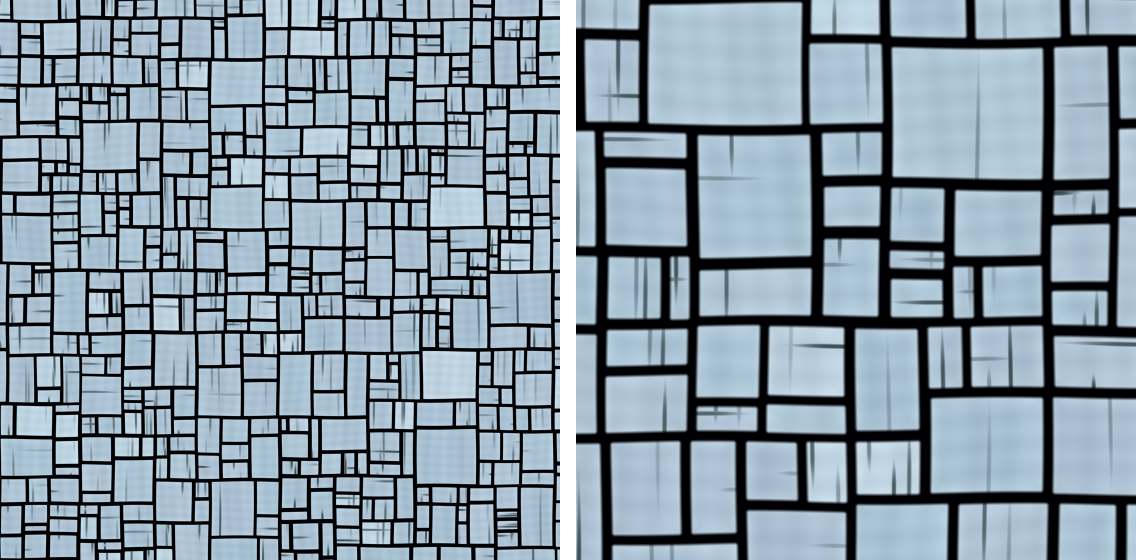
Left: the whole. Right: its middle third, enlarged.
This pattern is drawn by a Shadertoy shader. Its source:

```glsl
#define BLOCKS 8.0        // coarse blocks across the canvas
#define JITTER 0.62       // how far block walls wander
#define SMALL_SIDE 0.048  // shortest side that may still be split
#define LARGE_SIDE 0.125  // longest side that may stay whole
#define WALL 0.0031       // half width of the black walls
#define SOFTNESS 0.0013   // half width of the wall edges
#define HALO 0.0034       // reach of the pale rim inside a cell
#define HAIRLINES 0.42    // chance of each hairline
#define BRUSH 0.011       // strength of the brushed grain

const vec3 INK = vec3(0.0, 0.0, 0.008);
const vec3 SLATE = vec3(0.16, 0.22, 0.24);
const vec3 STEEL = vec3(0.655, 0.745, 0.815);
const vec3 PALE = vec3(0.77, 0.85, 0.90);

float hash(vec2 p) {
    vec3 q = fract(vec3(p.xyx) * vec3(0.1031, 0.1030, 0.0973));
    q += dot(q, q.yzx + 33.33);
    return fract((q.x + q.y) * q.z);
}

float shift(vec2 vertex) {
    return (hash(vertex + 71.0) - 0.5) * JITTER;
}

// Interlocking blocks: walls at alternate vertices run across or upward
void findBlock(vec2 p, out vec2 lo, out vec2 hi, out vec2 id) {
    vec2 base = floor(p);
    lo = base;
    hi = base + 1.0;
    id = base;
    for (int j = -1; j <= 1; j++)
    for (int i = -1; i <= 1; i++) {
        vec2 c = base + vec2(i, j);
        float odd = mod(c.x + c.y, 2.0);
        vec2 a = c + vec2(shift(c + vec2(0.0, 1.0 - odd)), shift(c + vec2(odd, 0.0)));
        vec2 b = c + 1.0 + vec2(shift(c + vec2(1.0, odd)), shift(c + vec2(1.0 - odd, 1.0)));
        if (all(greaterThanEqual(p, a)) && all(lessThan(p, b))) {
            lo = a;
            hi = b;
            id = c;
        }
    }
}

// Repeated splits of a block into smaller rectangles
void splitBlock(vec2 p, inout vec2 lo, inout vec2 hi, inout vec2 id) {
    id = id * 17.0 + 200.0;
    for (int level = 0; level < 5; level++) {
        vec2 size = hi - lo;
        bool across = size.x * 1.15 > size.y;
        float side = across ? size.x : size.y;
        float chance = hash(id + 3.7);
        if (side < mix(SMALL_SIDE, LARGE_SIDE, chance * chance)) break;
        float ratio = mix(0.24, 0.76, hash(id + 9.1));
        vec2 cut = mix(lo, hi, ratio);
        bool upper = across ? p.x > cut.x : p.y > cut.y;
        if (across) {
            if (upper) lo.x = cut.x; else hi.x = cut.x;
        } else {
            if (upper) lo.y = cut.y; else hi.y = cut.y;
        }
        id += upper ? vec2(5.3, 2.9) : vec2(1.7, 7.1);
    }
}

float roundedBox(vec2 p, vec2 halfSize, float radius) {
    vec2 d = abs(p) - halfSize + radius;
    return length(max(d, 0.0)) + min(max(d.x, d.y), 0.0) - radius;
}

// Fine tapering strokes that start at one side and fade out
float hairlines(vec2 p, vec2 lo, vec2 hi, vec2 id, float pixel) {
    float ink = 0.0;
    for (int k = 0; k < 3; k++) {
        vec2 seed = id + float(k) * 13.7;
        if (hash(seed + 1.3) > HAIRLINES) continue;
        bool upright = hash(seed + 2.1) < 0.72;
        vec2 t = (p - lo) / (hi - lo);
        float along = upright ? t.y : t.x;
        if (hash(seed + 4.9) < 0.5) along = 1.0 - along;
        vec2 gap = abs(p - mix(lo, hi, mix(0.2, 0.8, hash(seed + 6.3))));
        float reach = mix(0.35, 1.5, hash(seed + 8.8));
        float fade = 1.0 - smoothstep(reach * 0.3, reach, along);
        float thick = 0.0009 * (0.4 + fade);
        float stroke = 1.0 - smoothstep(thick * 0.4, thick + pixel, upright ? gap.x : gap.y);
        ink = max(ink, stroke * fade * mix(0.15, 0.85, hash(seed + 10.7)));
    }
    return ink;
}

void mainImage(out vec4 fragColor, in vec2 fragCoord) {
    float pixel = 1.0 / iResolution.y;
    vec2 uv = fragCoord * pixel;
    vec2 p = uv + 0.0007 * sin(uv.yx * vec2(31.0, 37.0) + 2.0 * sin(uv * 19.0));

    vec2 lo, hi, id;
    findBlock(p * BLOCKS, lo, hi, id);
    lo /= BLOCKS;
    hi /= BLOCKS;
    splitBlock(p, lo, hi, id);

    // Distance inward from the wall of this cell
    float wall = WALL * mix(0.75, 1.25, hash(id + 5.5));
    float inside = -roundedBox(p - 0.5 * (lo + hi), 0.5 * (hi - lo) - wall, 0.0015);

    // Brushed metal fill with a pale rim
    float tone = hash(id + 12.4);
    float light = 0.25 * tone + 0.5 * smoothstep(0.86, 0.95, tone);
    light += 0.6 * exp(-max(inside, 0.0) / HALO);
    vec3 color = mix(STEEL, PALE, min(light, 1.0));
    color += vec3(-0.012, 0.008, 0.004) * (hash(id + 15.2) - 0.4);
    float grain = sin(p.x * 310.0 + 3.0 * sin(p.y * 11.0) + tone * 40.0)
                + sin(p.y * 390.0 + 2.0 * sin(p.x * 17.0))
                + sin(p.x * 97.0 + tone * 90.0 + p.y * 8.0);
    color += BRUSH * grain;

    color = mix(color, SLATE, hairlines(p, lo, hi, id, pixel));
    float soft = max(SOFTNESS, 0.7 * pixel);
    color = mix(INK, color, smoothstep(-soft, soft, inside));
    fragColor = vec4(color, 1.0);
}
```
